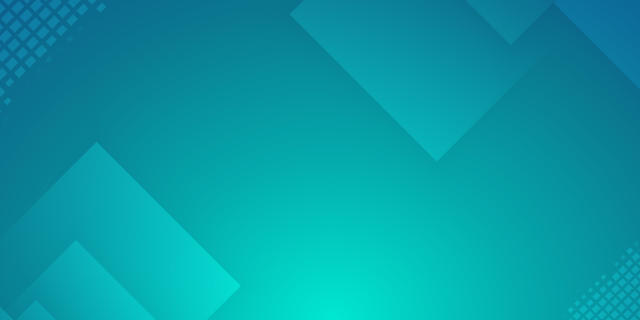
A WebGL 2 fragment shader for this background:

```glsl
#version 300 es
precision highp float;

uniform vec2 u_resolution;
out vec4 outColor;

// Backdrop glow, from its centre outwards
const vec2 GLOW_CENTER = vec2(1.04, 0.0);
const float GLOW_SQUEEZE = 0.85;
const vec3 MINT = vec3(0.0, 0.91, 0.82);
const vec3 TURQUOISE = vec3(0.015, 0.67, 0.68);
const vec3 TEAL = vec3(0.04, 0.47, 0.565);
const vec3 DEEP_BLUE = vec3(0.045, 0.365, 0.545);

// Light added by the panels and the dots
const vec3 AQUA_LIGHT = vec3(0.01, 0.085, 0.075);
const vec3 BLUE_LIGHT = vec3(0.005, 0.04, 0.075);
const vec3 DOT_LIGHT = vec3(0.015, 0.095, 0.095);
const float SHADOW_STRENGTH = 0.022;
const float SHADOW_WIDTH = 0.05;

// Dot grids: cell size, share of the cell filled, depth from the corner
const vec2 LARGE_CELL = vec2(0.046, 0.037);
const vec2 SMALL_CELL = vec2(0.029, 0.027);
const vec2 DOT_FILL = vec2(0.37, 0.33);
const float LARGE_REACH = 0.272;
const float SMALL_REACH = 0.2;

const float DIAGONAL = 0.70710678;

float hash(vec2 cell) {
    return fract(sin(dot(cell, vec2(127.1, 311.7))) * 43758.5453);
}

// Coordinates along the rising and the falling diagonal
vec2 toDiagonal(vec2 p) {
    return vec2(p.x + p.y, p.y - p.x) * DIAGONAL;
}

vec3 backdrop(vec2 p) {
    float d = length((p - GLOW_CENTER) * vec2(GLOW_SQUEEZE, 1.0));
    vec3 color = mix(MINT, TURQUOISE, clamp(d / 0.5, 0.0, 1.0));
    color = mix(color, TEAL, clamp((d - 0.5) / 0.5, 0.0, 1.0));
    return mix(color, DEEP_BLUE, clamp((d - 1.0) / 0.35, 0.0, 1.0));
}

// Diagonal sheet growing from its vertex: up if facing is 1, down if -1.
// extent.x is the fading length, extent.y the length of the crisp side.
vec3 panel(vec2 p, vec2 vertex, float facing, vec2 extent, vec3 light, float pixel) {
    vec2 q = toDiagonal((p - vertex) * facing);
    float d = max(-q.x, max(-q.y, q.y - extent.y));
    float cover = 1.0 - smoothstep(-pixel, pixel, d);
    float fade = clamp(1.0 - q.x / extent.x, 0.0, 1.0);
    float shadow = SHADOW_STRENGTH * exp(-max(d, 0.0) / SHADOW_WIDTH);
    return fade * mix(vec3(0.0, -shadow, -shadow * 0.7), light, cover);
}

// Tilted grid of dashes that shrink away from a corner
float dots(vec2 p, vec2 corner, vec2 cellSize, float reach, float pixel) {
    vec2 q = toDiagonal(p - corner) / cellSize;
    vec2 cell = floor(q);
    float depth = abs((cell.y + 0.5) * cellSize.y);
    float ragged = depth + 0.22 * reach * hash(cell);
    float size = 1.0 - smoothstep(0.75 * reach, 1.1 * reach, ragged);
    vec2 edge = (abs(fract(q) - 0.5) - DOT_FILL * mix(0.45, 1.0, size)) * cellSize;
    float cover = 1.0 - smoothstep(-pixel, pixel, max(edge.x, edge.y));
    return cover * smoothstep(0.0, 0.3, size);
}

void main() {
    vec2 p = gl_FragCoord.xy / u_resolution.y;
    float aspect = u_resolution.x / u_resolution.y;
    float pixel = 0.7 / u_resolution.y;
    vec3 color = backdrop(p);

    // Panels hanging from the top
    color += panel(p, vec2(1.365, 0.495), 1.0, vec2(0.52, 0.651), AQUA_LIGHT * 0.85, pixel);
    color += panel(p, vec2(1.596, 0.859), 1.0, vec2(0.42, 0.65), AQUA_LIGHT * 0.55, pixel);
    color += panel(p, vec2(2.19, 0.531), 1.0, vec2(0.45, 0.651), BLUE_LIGHT, pixel);

    // Panels rising from the lower left
    color += panel(p, vec2(0.302, 0.557), -1.0, vec2(0.46, 0.637), AQUA_LIGHT * 1.1, pixel);
    color += panel(p, vec2(0.237, 0.25), -1.0, vec2(0.36, 0.637), AQUA_LIGHT * 0.8, pixel);
    color += panel(p, vec2(0.112, 0.0625), -1.0, vec2(0.25, 0.6), AQUA_LIGHT * 0.6, pixel);
    color += panel(p, vec2(-0.026, 0.068), -1.0, vec2(0.25, 0.6), AQUA_LIGHT * 0.8, pixel);

    // Dots in opposite corners
    color += DOT_LIGHT * dots(p, vec2(0.0, 1.0), LARGE_CELL, LARGE_REACH, pixel);
    color += DOT_LIGHT * dots(p, vec2(aspect, 0.0), SMALL_CELL, SMALL_REACH, pixel);

    outColor = vec4(clamp(color, 0.0, 1.0), 1.0);
}
```
